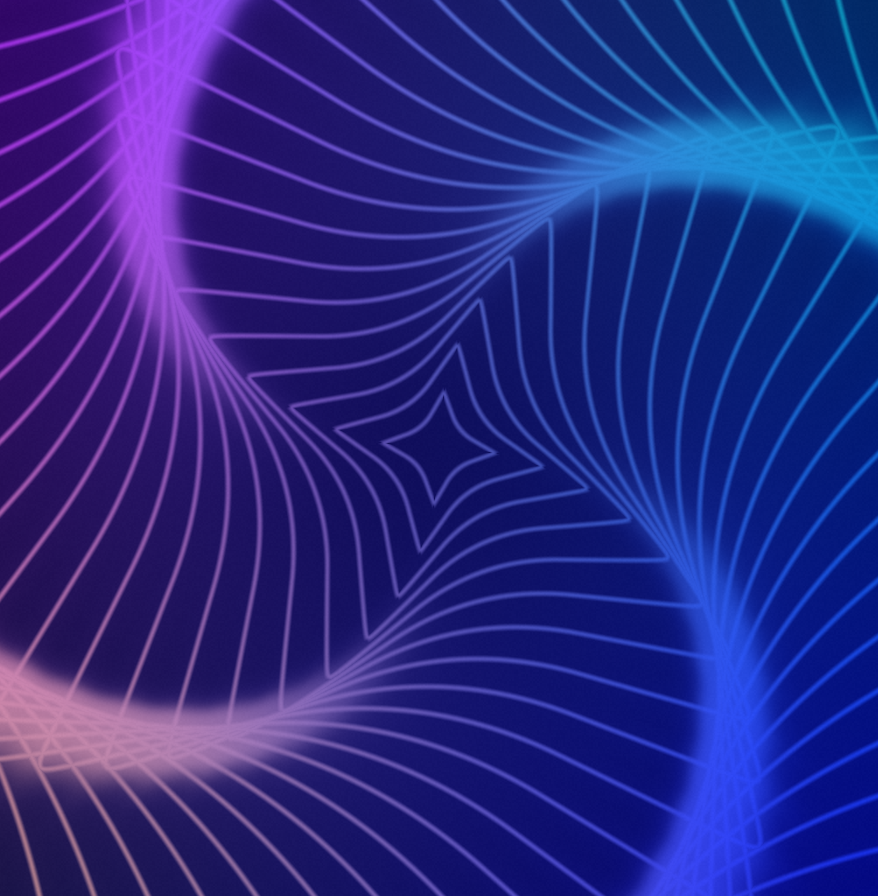
Reproduce this background procedurally as a Shadertoy shader.

```glsl
// Nested four-pointed stars that grow and twist around the centre.
// Each outline is a rounded distance field; where outlines crowd together,
// their summed halos form four bright spiral arms over a dark gradient.

const int STARS = 24;
const float TWIST = 0.0895;      // clockwise turn per star, radians
const float VALLEY = 0.318;      // inner corner of a star of size one
const float TIP_ROUNDING = 0.014;
const float VALLEY_ROUNDING = 0.2;
const float HALO_WIDTH = 0.029;

// Hash without sine
float hash12(vec2 p) {
    vec3 q = fract(vec3(p.xyx) * 0.1031);
    q += dot(q, q.yzx + 33.33);
    return fract((q.x + q.y) * q.z);
}

vec2 rotate(vec2 p, float angle) {
    float c = cos(angle), s = sin(angle);
    return vec2(c * p.x - s * p.y, s * p.x + c * p.y);
}

float smoothMin(float a, float b, float k) {
    float h = max(k - abs(a - b), 0.0) / k;
    return min(a, b) - h * h * k * 0.25;
}

// Tip radius of the n-th star: linear, with a slight swell half way out
float starSize(float n) {
    float swell = 0.018 * smoothstep(3.0, 10.0, n) - 0.022 * smoothstep(10.0, 21.0, n);
    return 0.0065 + 0.0563 * n + swell;
}

// Star of size one as two crossed rhombi: x = distance, y = its steepness
vec2 star(vec2 p) {
    vec2 normal = normalize(vec2(1.0 - VALLEY, VALLEY));
    p = abs(p);
    p = vec2(min(p.x, p.y), max(p.x, p.y));
    vec2 soft = sqrt(p * p + TIP_ROUNDING * TIP_ROUNDING);
    float tall = dot(soft, normal) - normal.y;
    float wide = dot(soft.yx, normal) - normal.y;
    float steepness = length(vec2(normal.x * p.x / soft.x, normal.y));
    return vec2(smoothMin(tall, wide, VALLEY_ROUNDING), steepness);
}

// Blend of four corner colours
vec3 cornerBlend(vec2 uv, vec3 topLeft, vec3 topRight, vec3 lowLeft, vec3 lowRight) {
    return mix(mix(lowLeft, lowRight, uv.x), mix(topLeft, topRight, uv.x), uv.y);
}

void mainImage(out vec4 fragColor, in vec2 fragCoord) {
    vec2 uv = fragCoord / iResolution.xy;
    vec2 p = (fragCoord - 0.5 * iResolution.xy) / iResolution.y;
    float pixel = 1.0 / iResolution.y;
    float radius = length(p);

    // Colours of the neon lines and of the backdrop
    vec3 ink = cornerBlend(smoothstep(-0.1, 1.1, uv),
        vec3(0.72, 0.20, 1.0), vec3(0.03, 0.68, 0.78),
        vec3(0.83, 0.60, 0.57), vec3(0.10, 0.19, 1.0));
    vec3 color = cornerBlend(uv,
        vec3(0.16, 0.0, 0.34), vec3(0.0, 0.12, 0.35),
        vec3(0.07, 0.04, 0.24), vec3(0.01, 0.01, 0.45));
    color += vec3(0.0, 0.015, 0.02);

    // Outlines and their crowding
    float lines = 0.0;
    float crowding = 0.0;
    float lineWidth = 0.0040 + 0.0012 * radius + 0.6 * pixel;
    for (int i = 1; i <= STARS; i++) {
        float n = float(i);
        float size = starSize(n);
        vec2 field = star(rotate(p, TWIST * n) / size);
        float d = abs(field.x) * size;
        lines = max(lines, 1.0 - smoothstep(0.0, lineWidth, d / field.y));
        float halo = d / HALO_WIDTH;
        crowding += exp(-halo * halo);
    }

    // Glow of the spiral arms, weak near the centre
    float excess = max(crowding - 1.6, 0.0);
    float glow = 1.0 - exp(-0.17 * excess * excess);
    glow *= smoothstep(0.08, 0.45, radius);
    color += ink * 0.06 * min(crowding, 2.0) * smoothstep(0.0, 0.4, radius);
    color = mix(color, ink * 1.03, 0.86 * glow);

    // Thin lines on top, drowned where the glow is strong
    float strength = mix(0.66, 0.78, smoothstep(0.05, 0.5, radius));
    strength *= 1.0 - 0.4 * glow;
    color = mix(color, ink * (1.0 + 0.1 * glow), strength * lines);

    // Fine grain
    float grain = hash12(floor(p * 512.0) + 600.0) - 0.5;
    color += 0.012 * grain;
    fragColor = vec4(clamp(color, 0.0, 1.0), 1.0);
}
```
